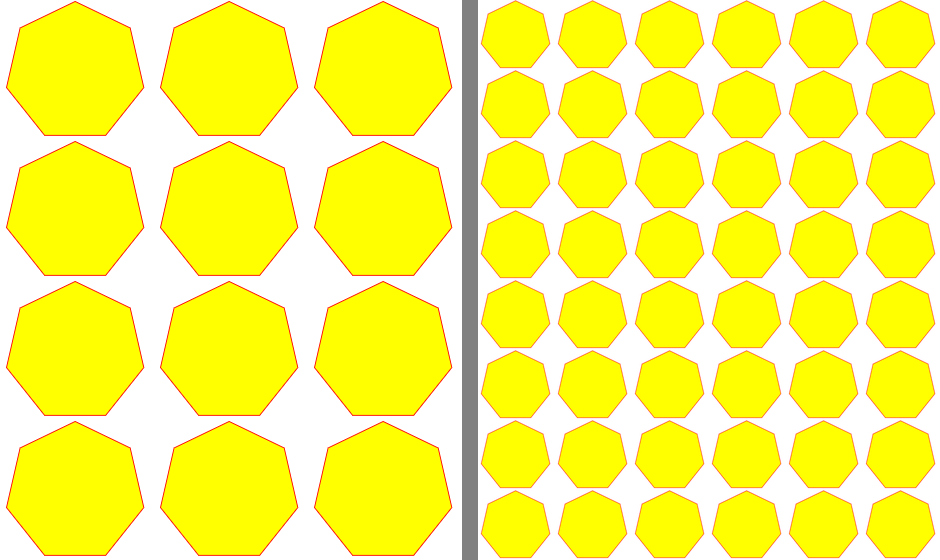
Left, the tile; right, the same tile 2 across and 2 down.
Give the GLSL for this pattern, as a WebGL 1 fragment shader.

```glsl
precision highp float;

uniform vec2 u_resolution;

const float TAU = 6.2831853;
const vec2 REPEATS = vec2(3.0, 4.0);

// Lengths are in units of one cell height
const float RADIUS = 0.503;
const float LINE_WIDTH = 0.0063;
const vec2 CENTER = vec2(0.488, 0.4865);

const vec3 PAPER = vec3(1.0);
const vec3 FILL = vec3(1.0, 1.0, 0.0);
const vec3 OUTLINE = vec3(1.0, 0.0, 0.0);

// Distance to the nearest side line of a regular polygon with a flat base
float polygonDistance(vec2 p, float sides, float radius) {
  float sector = TAU / sides;
  float angle = atan(p.x, -p.y);
  float fromNormal = mod(angle + 0.5 * sector, sector) - 0.5 * sector;
  return length(p) * cos(fromNormal) - radius * cos(0.5 * sector);
}

// Share of a pixel lying on the negative side of an edge
float coverage(float dist, float pixel) {
  return clamp(0.5 - dist / pixel, 0.0, 1.0);
}

float strokeCoverage(float dist, float width, float pixel) {
  return coverage(dist - 0.5 * width, pixel) - coverage(dist + 0.5 * width, pixel);
}

void main() {
  vec2 cellSize = u_resolution / REPEATS;
  float pixel = 1.0 / cellSize.y;

  // Repeat the cell and keep the polygon regular
  vec2 cell = fract(gl_FragCoord.xy / cellSize);
  vec2 p = (cell - CENTER) * cellSize / cellSize.y;

  float dist = polygonDistance(p, 7.0, RADIUS);
  vec3 color = mix(PAPER, FILL, coverage(dist, pixel));
  color = mix(color, OUTLINE, strokeCoverage(dist, LINE_WIDTH, pixel));

  gl_FragColor = vec4(color, 1.0);
}
```
